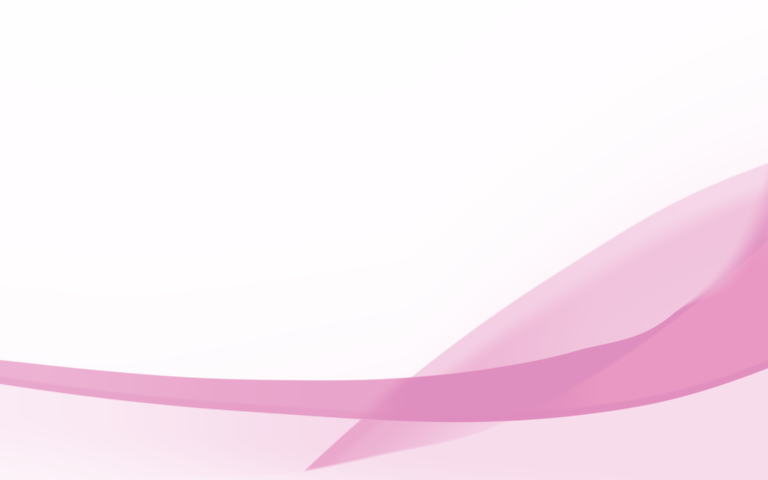
A Shadertoy shader for this background:

```glsl
// Translucent pink ribbons sweeping over a white page.
// Each edge is a smooth spline height over x; the sheets between edges
// are tinted by depth below an edge and blended from back to front.

const vec3 WHITE = vec3(1.0, 0.995, 1.0);
const vec3 BLUSH = vec3(0.965, 0.845, 0.915);
const vec3 PETAL = vec3(0.945, 0.765, 0.865);
const vec3 ROSE  = vec3(0.915, 0.645, 0.795);
const vec3 DEEP  = vec3(0.872, 0.55, 0.742);
const vec3 WARM  = vec3(0.915, 0.595, 0.765);

// Edge heights at even steps of 1/8, with one extra knot past each side.
const float BAND_TOP[11] = float[11](0.271, 0.25, 0.229, 0.2135, 0.208,
    0.2104, 0.229, 0.269, 0.344, 0.604, 1.644);
const float BAND_BOTTOM[11] = float[11](0.233, 0.2, 0.172, 0.151, 0.1365,
    0.124, 0.121, 0.1344, 0.168, 0.233, 0.323);
const float VEIL_TOP[11] = float[11](-0.9, -0.68, -0.45, -0.229, -0.0146,
    0.167, 0.323, 0.456, 0.575, 0.66, 0.72);
const float FOLD[11] = float[11](-0.01, -0.01, -0.004, 0.006, 0.0146,
    0.054, 0.1, 0.196, 0.329, 0.5, 0.7);

// Catmull-Rom height of an edge at x in 0..1.
float edgeHeight(float knots[11], float x) {
    float s = clamp(x, 0.0, 0.9999) * 8.0;
    int i = int(s);
    float t = fract(s);
    float a = knots[i], b = knots[i + 1], c = knots[i + 2], d = knots[i + 3];
    return b + 0.5 * t * (c - a + t * (2.0 * a - 5.0 * b + 4.0 * c - d
             + t * (3.0 * (b - c) + d - a)));
}

// Coverage of the area where depth is positive.
float cover(float depth, float softness) {
    return smoothstep(-softness, softness, depth);
}

// Page with a faint haze gathering above the rising veil.
vec3 pageColor(vec2 p, float veilTop, float bandTop) {
    float gap = max(p.y - max(veilTop, bandTop), 0.0);
    float haze = 0.16 * exp(-gap * 9.0) * smoothstep(0.1, 0.9, p.x);
    haze += 0.06 * exp(-gap * 4.0);
    return mix(WHITE, BLUSH, haze);
}

// Pale sheet under the band, lightest in the lower left.
vec3 sheetColor(vec2 p, float foldDepth, float softness) {
    float tint = mix(0.5, 1.0, smoothstep(0.0, 0.55, p.x));
    tint *= mix(0.55, 1.0, smoothstep(-0.02, 0.14, p.y + 0.14 * p.x));
    tint *= 1.0 - 0.13 * cover(foldDepth, softness);
    return mix(WHITE, BLUSH, tint);
}

// Rising veil: light rim, soft inner shade, paler toward the right.
vec3 veilColor(vec2 p, float depth) {
    vec3 rim = mix(mix(PETAL, BLUSH, 0.55), BLUSH, smoothstep(0.6, 1.0, p.x));
    vec3 inner = mix(mix(ROSE, PETAL, 0.55), PETAL, smoothstep(0.58, 0.8, p.x));
    vec3 color = mix(rim, inner, smoothstep(0.025, 0.085, depth));
    return mix(color, mix(PETAL, BLUSH, 0.2),
               0.6 * smoothstep(0.1, 0.22, depth) * smoothstep(0.6, 0.85, p.x));
}

// Lower tail of the veil: a dark turned strip fading to the right.
vec3 tailColor(float depth) {
    vec3 color = mix(mix(ROSE, PETAL, 0.4), BLUSH, smoothstep(0.04, 0.3, depth));
    return mix(color, ROSE, 0.75 * (1.0 - smoothstep(0.025, 0.055, depth)));
}

// Band: pale left part, deep crossing, warmer part beyond the fold.
vec3 bandColor(vec2 p, float veilDepth, float foldDepth, float height,
               float softness) {
    vec3 color = mix(mix(ROSE, PETAL, 0.45), ROSE, smoothstep(0.0, 0.4, p.x));
    color = mix(color, DEEP, 0.9 * smoothstep(-0.035, 0.015, veilDepth)
                             * smoothstep(0.44, 0.53, p.x));
    float beyond = cover(foldDepth, softness * 2.0) * smoothstep(0.68, 0.8, p.x);
    color = mix(color, WARM, beyond);
    color = mix(color, mix(ROSE, PETAL, 0.2), smoothstep(0.43, 0.62, p.y));
    float lip = 1.0 - smoothstep(0.012, 0.02, height);
    return mix(color, DEEP, lip * mix(0.3, 0.75, smoothstep(0.4, 0.8, p.x)));
}

void mainImage(out vec4 fragColor, in vec2 fragCoord) {
    vec2 p = fragCoord / iResolution.xy;
    float softness = 1.1 / iResolution.y;

    float bandTop = edgeHeight(BAND_TOP, p.x);
    float bandBottom = edgeHeight(BAND_BOTTOM, p.x);
    float veilTop = edgeHeight(VEIL_TOP, p.x);
    float veilDepth = veilTop - p.y;
    float foldDepth = edgeHeight(FOLD, p.x) - p.y;

    // Back: page and pale sheet.
    vec3 color = pageColor(p, veilTop, bandTop);
    float below = cover(bandBottom - p.y, softness);
    color = mix(color, sheetColor(p, foldDepth, softness), below);

    // Middle: veil above the band and its tail below.
    float veil = cover(veilDepth, softness * 1.4);
    color = mix(color, veilColor(p, veilDepth), veil * (1.0 - below));
    float tail = veil * below * cover(-foldDepth, softness * 2.0);
    color = mix(color, tailColor(veilDepth), tail);

    // Front: band, its upper edge dissolving at the far right.
    float dissolve = softness + 0.07 * smoothstep(0.88, 1.0, p.x);
    float band = cover(bandTop - p.y, dissolve) * (1.0 - below);
    color = mix(color, bandColor(p, veilDepth, foldDepth, p.y - bandBottom,
                                 softness), band);

    fragColor = vec4(color, 1.0);
}
```
